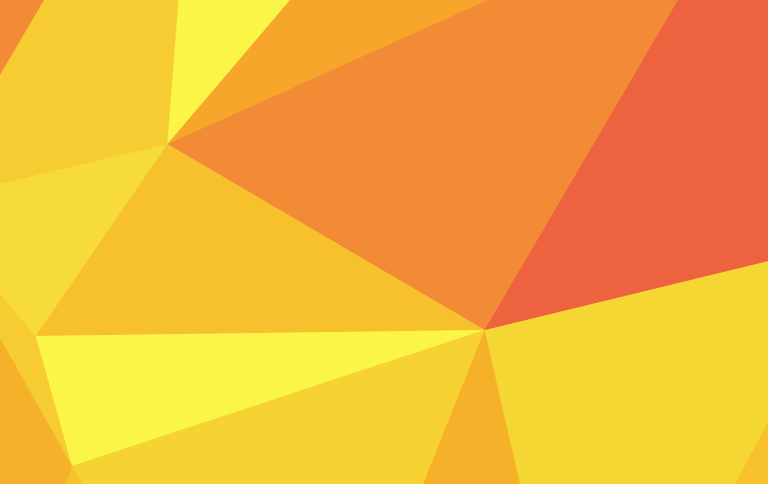
Reproduce this background procedurally as a Shadertoy shader.

```glsl
const vec3 YELLOW = vec3(0.96, 0.845, 0.20);
const vec3 LEMON  = vec3(0.98, 0.96, 0.28);
const vec3 STRAW  = vec3(0.97, 0.86, 0.22);
const vec3 GOLD   = vec3(0.97, 0.825, 0.20);
const vec3 HONEY  = vec3(0.97, 0.80, 0.20);
const vec3 SAFFRON = vec3(0.97, 0.755, 0.175);
const vec3 AMBER  = vec3(0.96, 0.695, 0.16);
const vec3 OCHRE  = vec3(0.96, 0.65, 0.17);
const vec3 ORANGE = vec3(0.95, 0.54, 0.21);
const vec3 CORAL  = vec3(0.93, 0.39, 0.25);

// Smooth coverage of the half-plane to the left of the line from a to b
float leftOf(vec2 uv, vec2 a, vec2 b) {
    vec2 along = (b - a) * iResolution.xy;
    vec2 offset = (uv - a) * iResolution.xy;
    float dist = (along.x * offset.y - along.y * offset.x) / length(along);
    return clamp(dist + 0.5, 0.0, 1.0);
}

// Sector at apex, sweeping counterclockwise between two points
float wedge(vec2 uv, vec2 apex, vec2 start, vec2 end) {
    return min(leftOf(uv, apex, start), leftOf(uv, end, apex));
}

void paint(inout vec3 color, vec3 tint, float coverage) {
    color = mix(color, tint, coverage);
}

void mainImage(out vec4 fragColor, in vec2 fragCoord) {
    vec2 uv = fragCoord / iResolution.xy;

    // Shared corners of the facets
    vec2 upper = vec2(0.2178, 0.7020);
    vec2 hub   = vec2(0.6309, 0.3182);
    vec2 west  = vec2(0.0465, 0.3058);
    vec2 south = vec2(0.0938, 0.0372);
    vec2 leftRim  = vec2(0.0, 0.6198);
    vec2 rightRim = vec2(1.0, 0.4607);

    vec3 color = YELLOW;

    // Facets around the hub
    paint(color, ORANGE, wedge(uv, hub, rightRim, upper));
    paint(color, CORAL, wedge(uv, hub, rightRim, vec2(0.8828, 1.0)));
    paint(color, SAFFRON, wedge(uv, hub, upper, west));
    paint(color, LEMON, wedge(uv, hub, west, south));
    paint(color, GOLD, wedge(uv, hub, south, vec2(0.5508, 0.0)));
    paint(color, AMBER, wedge(uv, hub, vec2(0.5508, 0.0), vec2(0.6771, 0.0)));

    // Facets around the upper corner, each overlapping the last
    paint(color, OCHRE, wedge(uv, upper, vec2(0.6354, 1.0), leftRim));
    paint(color, LEMON, wedge(uv, upper, vec2(0.3776, 1.0), leftRim));
    paint(color, HONEY, wedge(uv, upper, vec2(0.2324, 1.0), leftRim));
    paint(color, STRAW, wedge(uv, upper, leftRim, west));

    // Narrow facets at the lower left
    paint(color, HONEY, wedge(uv, west, vec2(0.0, 0.3926), south));
    paint(color, AMBER, leftOf(uv, south, vec2(0.0, 0.3017)));
    paint(color, SAFFRON, wedge(uv, south, vec2(0.0859, 0.0), vec2(0.1068, 0.0)));

    // Clipped canvas corners
    paint(color, ORANGE, leftOf(uv, vec2(0.0, 0.845), vec2(0.0573, 1.0)));
    paint(color, SAFFRON, leftOf(uv, vec2(1.0, 0.1281), vec2(0.957, 0.0)));

    fragColor = vec4(color, 1.0);
}
```
